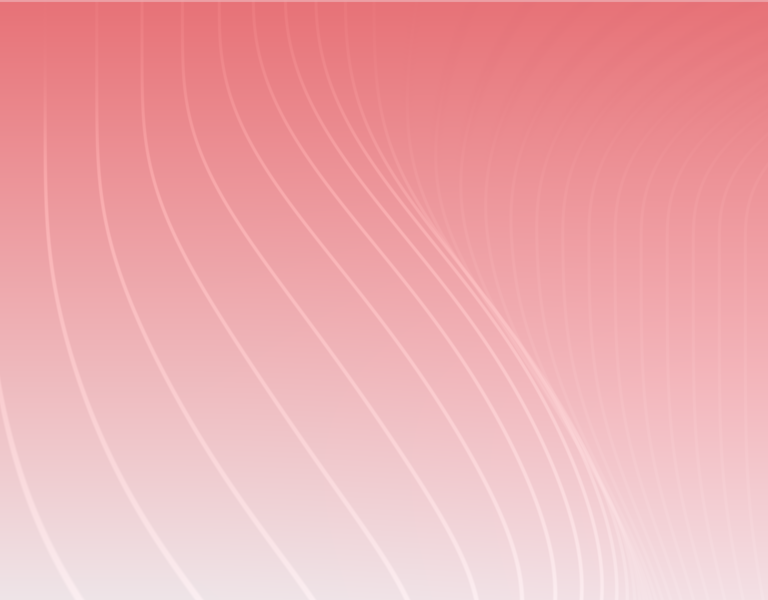
Give the GLSL for this background, as a Shadertoy shader.

```glsl
// A coral to pale pink vertical gradient crossed by a family of flowing strands.
// Each strand is a curve x(index, depth): an uneven resting column plus a bell-shaped
// sideways sweep that grows with depth, so neighbours gather into a bright fold.

const float ASPECT = 1.28;      // design width in units of canvas height
const int STRANDS = 30;
const vec3 CORAL = vec3(0.905, 0.445, 0.465);
const vec3 MIST = vec3(0.935, 0.895, 0.908);
const vec3 SHADE = vec3(0.84, 0.40, 0.44);

// Resting column of a strand: wide gaps at the left, even gaps at the right.
float restColumn(float index) {
    return 0.0433 * index + 0.2033 - 0.2283 * exp(-0.287 * index);
}

// Sideways sweep at a depth (0 top, 1 bottom), strongest at the fold.
float sweep(float index, float depth) {
    float fold = 7.1 - 1.8 * pow(depth, 4.0);
    float growth = smoothstep(0.0, 1.0, depth)
                 + 0.06 * pow(max(4.0 * depth * (1.0 - depth), 0.0), 4.0);
    float leftSpread = 1.3 + depth * (7.6 - 3.9 * depth);
    float rightSpread = 1.7 + depth * (2.8 + 6.6 * depth);
    float offset = index - fold;
    float falloff = offset < 0.0 ? pow(-offset / leftSpread, 2.6)
                                 : pow(offset / rightSpread, 2.0);
    return 0.505 * growth * exp(-falloff);
}

// Strands past the fold lean to the right near the top.
float lean(float index, float depth) {
    return 0.05 * max(index - 10.5, 0.0) * pow(max(1.0 - depth / 0.4, 0.0), 2.5);
}

float strandX(float index, float depth) {
    return restColumn(index) + sweep(index, depth) + lean(index, depth);
}

// Perpendicular distance, estimated from the local slope of the strand.
float strandDistance(vec2 p, float index) {
    const float STEP = 0.004;
    float depth = clamp(p.y, 0.0, 1.0);
    float x = strandX(index, depth);
    float slope = (strandX(index, depth + STEP) - x) / STEP;
    return abs(p.x - x) / sqrt(1.0 + slope * slope);
}

float softLine(float dist, float halfWidth, float pixel) {
    return 1.0 - smoothstep(halfWidth * 0.35, halfWidth + pixel, dist);
}

// Opacity: clear strands at the left, faint veils beyond the fold.
float strandOpacity(float index, float depth) {
    float clear = 0.2 + 0.5 * smoothstep(0.0, 0.4, depth);
    clear *= mix(smoothstep(0.04, 0.3, depth), 1.0, smoothstep(0.5, 3.0, index));
    float veil = 0.17 * smoothstep(0.08, 0.4, depth);
    return mix(clear, veil, smoothstep(7.0, 12.0, index));
}

vec3 backdrop(vec2 p) {
    vec3 color = mix(CORAL, MIST, p.y);
    float right = smoothstep(0.3, 1.2, p.x);
    color += vec3(0.018, -0.018, -0.012) * right * smoothstep(0.1, 0.7, p.y);
    color.r += 0.012 * sin(3.14159 * p.y);
    return color;
}

void mainImage(out vec4 fragColor, in vec2 fragCoord) {
    vec2 uv = fragCoord / iResolution.xy;
    vec2 p = vec2(uv.x * ASPECT, 1.0 - uv.y);
    float pixel = 1.0 / iResolution.y;
    vec3 color = backdrop(p);

    // Accumulate light strands and the broad shadows at the upper right.
    float uncovered = 1.0;
    float unshaded = 1.0;
    for (int i = 0; i < STRANDS; i++) {
        float index = float(i);
        float dist = strandDistance(p, index);
        float halfWidth = 0.0024 + 0.0055 * p.y * p.y * exp(-index / 4.0);
        uncovered *= 1.0 - strandOpacity(index, p.y) * softLine(dist, halfWidth, pixel);
        float shadow = smoothstep(10.0, 13.0, index) * (1.0 - smoothstep(0.05, 0.32, p.y));
        unshaded *= 1.0 - 0.09 * shadow * softLine(dist, 0.012, pixel);
    }
    vec3 strandColor = mix(vec3(1.0, 0.60, 0.60), vec3(1.0, 0.95, 0.96), p.y);
    color = mix(SHADE, color, unshaded);
    color = mix(strandColor, color, uncovered);

    // Thin pale rim along the top edge.
    float rim = 1.0 - smoothstep(0.002, 0.002 + 1.5 * pixel, p.y);
    color = mix(color, vec3(0.93, 0.67, 0.69), 0.8 * rim);
    fragColor = vec4(color, 1.0);
}
```
